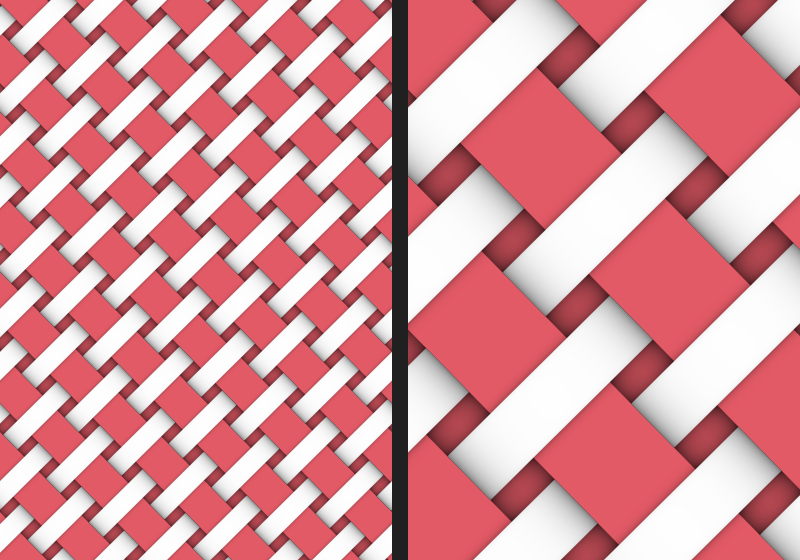
Left: the whole. Right: its middle third, enlarged.
A WebGL 2 fragment shader for this pattern:

```glsl
#version 300 es
precision highp float;
uniform vec2 u_resolution;
out vec4 outColor;

// Soft contact shadow that fades with distance from an edge
float contactShadow(float dist, float reach) {
  return exp(-max(dist, 0.0) / reach);
}

// Antialiased coverage of the positive side of an edge
float cover(float dist, float pixel) {
  return smoothstep(-0.7 * pixel, 0.7 * pixel, dist);
}

void main() {
  vec2 uv = gl_FragCoord.xy / u_resolution;
  float pixel = 18.3 / u_resolution.y;

  // Skewed lattice with whole steps across and down: 64 bars per tile
  float m = 7.0 * uv.x - 3.0 * uv.y - 0.89;
  float n = 2.0 * uv.x - 10.0 * uv.y - 0.61;

  // Diagonal rows, every other one shifted by half a bar period
  float across = m + n;
  float row = floor(across + 0.5);
  float along = fract(0.5 * (m - n) - 0.5 * row + 0.5) - 0.5;
  vec2 p = abs(vec2(along * 3.66, across - row));

  const vec2 barHalf = vec2(1.245, 0.335);
  const float strapHalf = 0.585;
  const vec3 strapRed = vec3(0.888, 0.352, 0.398);
  const vec3 paperWhite = vec3(0.995);

  // Red straps, lightly shaded beside the long sides of the bars
  float sideGap = p.x < 0.915 ? p.y - barHalf.y : 1.0 - barHalf.y - p.y;
  vec3 color = strapRed * (1.0 - 0.28 * contactShadow(sideGap, 0.035));

  // Deep notches between neighbouring straps and bars
  float notchEdge = min(p.x - strapHalf, barHalf.x - p.x);
  float notchShade = 0.83 - 0.38 * contactShadow(notchEdge, 0.12)
                   - 0.22 * contactShadow(p.y - barHalf.y, 0.05);
  color = mix(color, strapRed * notchShade, cover(notchEdge, pixel));

  // White bars, darkening where they slip under a strap
  float endGap = barHalf.x - p.x;
  float sideInset = barHalf.y - p.y;
  float barShade = 1.0 - 0.42 * contactShadow(endGap, 0.17)
                 - 0.10 * contactShadow(endGap, 0.03)
                 - 0.05 * contactShadow(sideInset, 0.025);
  float bar = cover(endGap, pixel) * cover(sideInset, pixel);
  color = mix(color, paperWhite * barShade, bar);

  outColor = vec4(color, 1.0);
}
```
